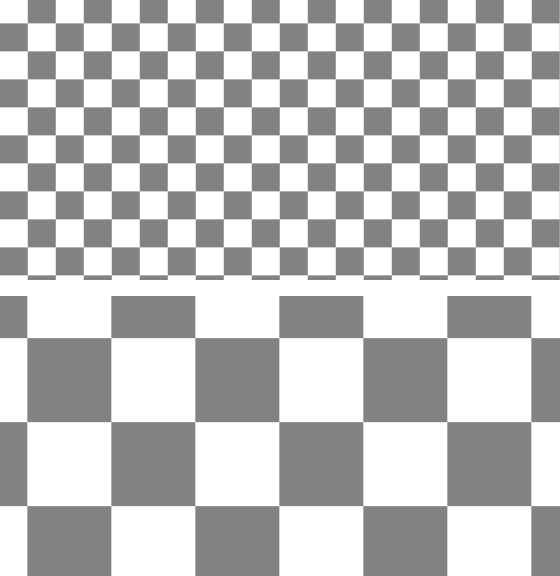
Top: the whole. Bottom: its middle third, enlarged.
Write a Shadertoy shader that draws this pattern.

```glsl
const vec2 CELLS = vec2(20.0, 10.0);    // even counts, so the board wraps
const vec2 PHASE = vec2(0.008, -0.165); // board shift, in cells
const vec3 LIGHT = vec3(1.0);
const vec3 DARK = vec3(0.51);

// Signed distance to the nearest cell edge: positive in even cells, negative in odd
vec2 edgeDistance(vec2 p) {
    return 0.5 - abs(mod(p + 0.5, 2.0) - 1.0);
}

// Checker sign from -1 to 1, box filtered over one pixel
float checker(vec2 p, vec2 pixelSize) {
    vec2 side = clamp(2.0 * edgeDistance(p) / pixelSize, -1.0, 1.0);
    return side.x * side.y;
}

void mainImage(out vec4 fragColor, in vec2 fragCoord) {
    vec2 pixelSize = CELLS / iResolution.xy;
    vec2 p = fragCoord * pixelSize + PHASE;

    float darkness = 0.5 + 0.5 * checker(p, pixelSize);
    fragColor = vec4(mix(LIGHT, DARK, darkness), 1.0);
}
```
